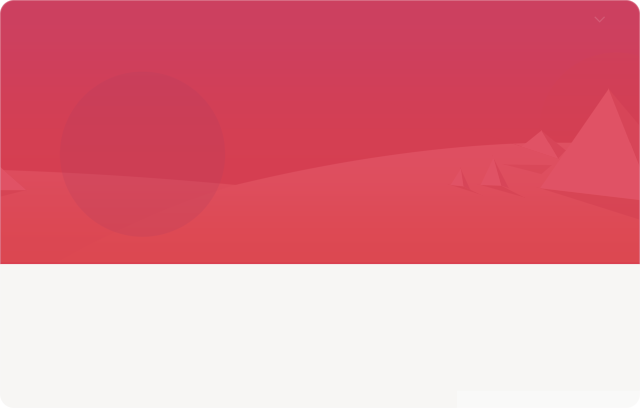
A WebGL 1 fragment shader for this background:

```glsl
precision highp float;
// A rounded card: a crimson desert with a dim sun, dunes and faceted pyramids
// above a plain pale panel. Layers are blended from distance functions.
// Lengths are fractions of the canvas width, with y running down from the top.

uniform vec2 u_resolution;

const vec3 SKY_TOP = vec3(0.800, 0.250, 0.375);
const vec3 SKY_LOW = vec3(0.835, 0.245, 0.318);
const vec3 SAND_TOP = vec3(0.872, 0.312, 0.382);
const vec3 SAND_LOW = vec3(0.864, 0.282, 0.318);
const vec3 FACE_LIT = vec3(0.880, 0.323, 0.395);
const vec3 FACE_DIM = vec3(0.842, 0.270, 0.345);
const vec3 SHADOW = vec3(0.825, 0.250, 0.315);
const vec3 SUN_TINT = vec3(0.690, 0.235, 0.365);
const vec3 RIM = vec3(0.850, 0.440, 0.530);
const vec3 BASE_LINE = vec3(0.840, 0.200, 0.270);
const vec3 PAPER = vec3(0.967, 0.963, 0.957);
const vec3 PAPER_PALE = vec3(0.978, 0.976, 0.974);

const float SCENE_BOTTOM = 0.4125;
const float CORNER = 0.022;
const vec2 SUN = vec2(0.2227, 0.2409);
const float SUN_RADIUS = 0.129;
const vec2 HALO = vec2(0.963, 0.202);
const float HALO_RADIUS = 0.120;
const vec2 DUNE_MEET = vec2(0.368, 0.289);

float pixel;

// Smooth coverage of the region where the distance is negative
float cover(float d) {
  return 1.0 - smoothstep(-0.75 * pixel, 0.75 * pixel, d);
}

// Signed distance to the line through a and b
float side(vec2 p, vec2 a, vec2 b) {
  vec2 e = normalize(b - a);
  return (p.x - a.x) * e.y - (p.y - a.y) * e.x;
}

float triangle(vec2 p, vec2 a, vec2 b, vec2 c) {
  float turn = sign(side(c, a, b));
  float d = max(side(p, a, b), max(side(p, b, c), side(p, c, a)));
  float e = max(-side(p, a, b), max(-side(p, b, c), -side(p, c, a)));
  return turn < 0.0 ? d : e;
}

float segment(vec2 p, vec2 a, vec2 b) {
  vec2 e = b - a;
  return length(p - a - e * clamp(dot(p - a, e) / dot(e, e), 0.0, 1.0));
}

float roundedBox(vec2 p, vec2 halfSize, float r) {
  vec2 q = abs(p) - halfSize + r;
  return length(max(q, 0.0)) + min(max(q.x, q.y), 0.0) - r;
}

// Ground shadow, dim right face, then lit left face
vec3 pyramid(vec3 col, vec2 p, vec2 apex, vec2 left, vec2 ridge, vec2 right, vec2 tip) {
  col = mix(col, SHADOW, 0.6 * cover(triangle(p, left, ridge, tip)));
  col = mix(col, FACE_DIM, cover(triangle(p, apex, ridge, right)));
  return mix(col, FACE_LIT, cover(triangle(p, apex, left, ridge)));
}

vec3 desert(vec2 p) {
  // Sky with a faint halo behind the large peak
  vec3 col = mix(SKY_TOP, SKY_LOW, smoothstep(0.0, 0.27, p.y));
  col = mix(col, SHADOW, 0.25 * cover(length(p - HALO) - HALO_RADIUS));

  // Two dunes meeting in a shallow valley
  vec3 sand = mix(SAND_TOP, SAND_LOW, smoothstep(0.22, SCENE_BOTTOM, p.y));
  float leftRidge = 0.2656 + 0.033 * p.x + 0.083 * p.x * p.x;
  float rightRidge = 0.223 + 0.2366 * pow(max(0.86 - p.x, 0.0), 1.8);
  float back = max(leftRidge - p.y, p.x - DUNE_MEET.x);
  col = mix(col, mix(sand, SKY_LOW, 0.14), cover(back));
  float run = max(DUNE_MEET.x - p.x, 0.0);
  float slope = DUNE_MEET.y + 0.30 * run + 0.48 * run * run;
  float front = p.x < DUNE_MEET.x ? slope : rightRidge;
  col = mix(col, sand, cover(front - p.y));

  // Dark hollow, then peaks from far to near
  float hollow = triangle(p, vec2(0.788, 0.257), vec2(0.862, 0.258), vec2(0.846, 0.272));
  col = mix(col, SHADOW, 0.45 * cover(hollow));
  col = pyramid(col, p, vec2(0.846, 0.204), vec2(0.815, 0.229),
    vec2(0.872, 0.248), vec2(0.884, 0.235), vec2(0.885, 0.252));
  col = pyramid(col, p, vec2(0.951, 0.139), vec2(0.844, 0.294),
    vec2(1.021, 0.315), vec2(1.050, 0.256), vec2(1.021, 0.350));
  col = pyramid(col, p, vec2(0.771, 0.247), vec2(0.751, 0.289),
    vec2(0.783, 0.290), vec2(0.795, 0.294), vec2(0.818, 0.308));
  col = pyramid(col, p, vec2(0.720, 0.264), vec2(0.704, 0.289),
    vec2(0.724, 0.291), vec2(0.735, 0.297), vec2(0.748, 0.303));
  col = pyramid(col, p, vec2(-0.010, 0.252), vec2(-0.040, 0.297),
    vec2(0.041, 0.297), vec2(0.041, 0.298), vec2(-0.010, 0.310));

  // Translucent sun over sky and sand
  return mix(col, SUN_TINT, 0.22 * cover(length(p - SUN) - SUN_RADIUS));
}

void main() {
  pixel = 1.0 / u_resolution.x;
  float height = u_resolution.y * pixel;
  vec2 p = vec2(gl_FragCoord.x * pixel, height - gl_FragCoord.y * pixel);

  // Scene with a fine base line and a small chevron
  vec3 scene = mix(desert(p), BASE_LINE, cover(SCENE_BOTTOM - 0.002 - p.y));
  vec2 fold = vec2(abs(p.x - 0.937), p.y);
  float chevron = segment(fold, vec2(0.0, 0.034), vec2(0.007, 0.027));
  scene = mix(scene, RIM, 0.6 * cover(chevron - 0.0009));

  // Pale panel with a lighter strip at its lower right
  float strip = max(0.714 - p.x, height - 0.027 - p.y);
  vec3 panel = mix(PAPER, PAPER_PALE, cover(strip));
  vec3 col = mix(panel, scene, cover(p.y - SCENE_BOTTOM));

  // Thin rim and rounded white corners
  vec2 halfSize = 0.5 * vec2(1.0, height);
  float card = roundedBox(p - halfSize, halfSize, CORNER);
  float rim = cover(-card - 0.0014) * cover(p.y - SCENE_BOTTOM);
  col = mix(col, RIM, 0.75 * rim);
  gl_FragColor = vec4(mix(vec3(1.0), col, cover(card)), 1.0);
}
```
